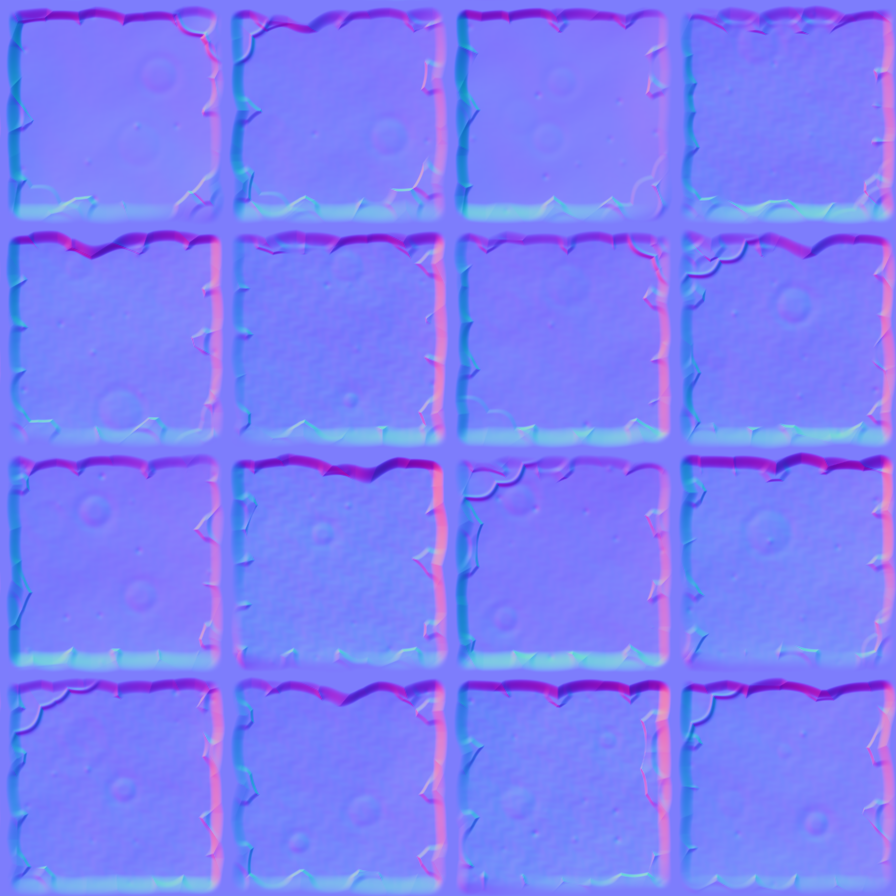
This texture map is drawn by a Shadertoy shader. Its source:

```glsl
#define GRID 4.0
#define DEPTH 0.043
#define DOME 0.26
#define TILT 0.11
#define EDGE_WEAR 0.05
#define SCOOP 0.055
#define CRACK_STEP 0.011
#define CRACK_DEPTH 0.008
#define CRACK_WIDTH 0.012
#define DENT 0.004
#define PIT 0.006
#define RELIEF 0.016

float hash(vec2 p) {
    return fract(sin(dot(p, vec2(127.1, 311.7))) * 43758.55);
}

vec2 hash2(vec2 p) {
    return vec2(hash(p), hash(p + 37.3));
}

// Squared distance to the nearest scattered point
float cellular(vec2 p) {
    vec2 id = floor(p), f = fract(p);
    float nearest = 2.0;
    for (int y = -1; y <= 1; y++)
    for (int x = -1; x <= 1; x++) {
        vec2 o = vec2(x, y);
        vec2 r = o + hash2(id + o) - f;
        nearest = min(nearest, dot(r, r));
    }
    return nearest;
}

// Folded sines at unrelated rates, a kinked profile in 0..1
float jagged(float t, float seed) {
    return 0.6 * abs(sin(t * 6.0 + seed * 40.0))
         + 0.4 * abs(sin(t * 14.3 + seed * 71.0 + 1.5 * sin(t * 5.0)));
}

float bell(float x) {
    return exp(-x * x);
}

// Four chipped edges: steep at the top, soft at the bottom
float tileMask(vec2 q, vec2 id, float chips) {
    vec2 s = hash2(id + 5.1), k = hash2(id + 9.7);
    float scoop = SCOOP * step(0.6, k.x) * bell((q.x - 0.25 - 0.5 * k.y) / 0.1);
    float wear = EDGE_WEAR * chips;
    float top = 1.0 - q.y - scoop - wear - 0.02 * (jagged(q.x, s.x) - 0.5);
    float bottom = q.y - 0.5 * wear - 0.008 * jagged(q.x, s.y);
    float left = q.x - 0.7 * wear - 0.012 * (jagged(q.y, k.x) - 0.5);
    float right = 1.0 - q.x - 0.5 * wear - 0.012 * jagged(q.y, k.y);
    vec2 m = min(q, 1.0 - q);
    float corner = m.x + m.y - wear;
    return smoothstep(0.018, 0.074, top) * smoothstep(0.0, 0.095, bottom)
         * smoothstep(0.018, 0.08, left) * smoothstep(0.0, 0.06, right)
         * smoothstep(0.04, 0.12, corner);
}

// Signed distance past a kinked line that cuts off one corner
float cornerCut(vec2 p, vec2 side, float seed) {
    float a = 0.5 + 0.55 * seed;
    vec2 n = vec2(cos(a), sin(a)) * side;
    float reach = 0.5 * (abs(n.x) + abs(n.y)) - 0.16 - 0.1 * seed;
    return dot(p, n) - reach + 0.08 * (jagged(dot(p, vec2(-n.y, n.x)), seed) - 0.5);
}

float damage(vec2 p, vec2 id) {
    vec2 s = hash2(id + 21.0), k = hash2(id + 43.0);
    // Split upper corner that has sunk
    float cut = cornerCut(p, vec2(s.x < 0.5 ? -1.0 : 1.0, 1.0), k.x);
    float h = -step(0.72, s.y) * (CRACK_DEPTH * bell(cut / CRACK_WIDTH)
            + CRACK_STEP * smoothstep(-0.012, 0.012, cut) * smoothstep(0.15, 0.0, cut));
    // Thin flake lost from a lower corner
    float flake = cornerCut(p, vec2(k.x < 0.5 ? -1.0 : 1.0, -1.0), s.y);
    h -= step(0.4, k.y) * 0.004 * smoothstep(-0.012, 0.015, flake);
    // Forked crack from one side
    float side = k.y < 0.5 ? -1.0 : 1.0;
    float inward = 0.5 - side * p.x;
    for (int i = 0; i < 2; i++) {
        float slope = mix(-0.3, 0.75, float(i)) * (s.y - 0.1);
        float e = p.y - 0.6 * (k.x - 0.5) - slope * inward
                - 0.05 * jagged(inward * 2.0, s.x + float(i));
        h -= step(0.7, s.x) * CRACK_DEPTH * bell(e / CRACK_WIDTH)
           * smoothstep(0.22, 0.08, inward);
    }
    return h;
}

float surface(vec2 q, vec2 id, float chips) {
    vec2 p = q - 0.5, p2 = p * p;
    vec2 seed = hash2(id + 61.0);
    float h = dot(p, TILT * (seed - 0.5) + vec2(0.0, 0.02)) - DOME * dot(p2, p2);
    // Warped sines from slow undulation to fine grain
    vec2 w = p + 7.0 * seed;
    float rate = 5.0;
    for (int i = 0; i < 6; i++) {
        w = mat2(0.8, 0.6, -0.6, 0.8) * w + 0.37;
        float rough = i < 3 ? 1.0 : 1.5 * seed.x;
        h += RELIEF * rough / rate * sin(rate * w.x + 1.7 * sin(0.7 * rate * w.y));
        rate *= 1.9;
    }
    // Broken ledges just inside the edges
    vec2 m = min(q, 1.0 - q);
    float lip = min(m.x, m.y) - 0.065 - 0.09 * chips;
    h -= 0.009 * smoothstep(0.016, -0.006, lip) * smoothstep(0.2, 0.4, chips);
    // Shallow ringed dents
    for (int i = 0; i < 3; i++) {
        vec2 key = id + 13.7 * float(i + 1);
        vec2 c = 0.17 + 0.66 * hash2(key);
        float radius = 0.035 + 0.065 * hash(key + 3.3);
        float r = length(q - c);
        float ring = bell((r - radius) / 0.025) - 0.7 * smoothstep(radius, 0.3 * radius, r);
        h += DENT * (hash(key + 8.1) - 0.25) * ring;
    }
    // Sparse pits and bumps
    vec2 g = q * 6.0, gid = floor(g) + id * 11.0;
    float pit = bell(length(fract(g) - 0.25 - 0.5 * hash2(gid)) / 0.08);
    h += PIT * pit * step(0.7, hash(gid + 2.9)) * (hash(gid + 6.1) - 0.4);
    return h + damage(p, id);
}

float height(vec2 cell) {
    vec2 q = fract(cell), id = mod(floor(cell), GRID) + 1.0;
    float chips = cellular(q * 6.0 + id * 17.0);
    return tileMask(q, id, chips) * (DEPTH + surface(q, id, chips));
}

void mainImage(out vec4 fragColor, in vec2 fragCoord) {
    // Groove centres sit slightly right of and below the grid lines
    vec2 cell = fragCoord / iResolution.xy * GRID + vec2(-0.008, 0.008);
    vec2 e = vec2(0.0045, 0.0);
    vec2 slope = vec2(height(cell + e.xy) - height(cell - e.xy),
                      height(cell + e.yx) - height(cell - e.yx)) / (2.0 * e.x);
    // Tangent-space normal with green pointing down
    vec3 normal = normalize(vec3(-slope.x, slope.y, 1.0));
    fragColor = vec4(0.49 + 0.5 * normal, 1.0);
}
```
